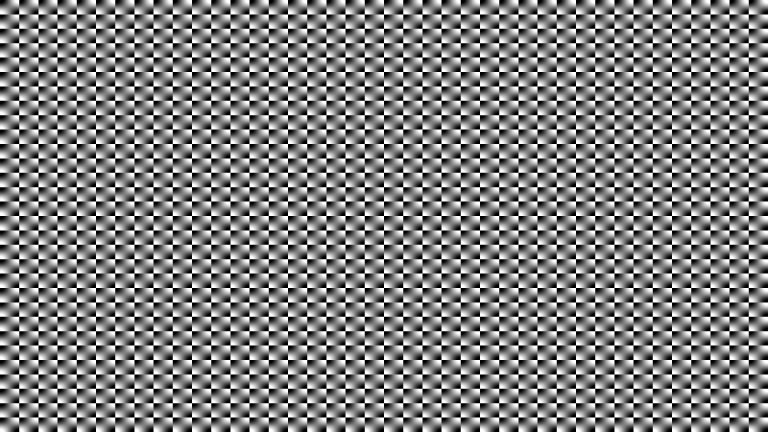
Write a WebGL 2 fragment shader that draws this pattern.

```glsl
#version 300 es
precision highp float;
// A fine grid of cells, each shaded as a saddle: two opposite corners dark,
// the other two light, soft grey between. Where four cells meet, the corners
// form a crisp black and white check. Whole counts of cells make it tile.

uniform vec2 u_resolution;
out vec4 fragColor;

const vec2 REPEATS = vec2(40.0, 30.0);
const vec3 DARK = vec3(0.0);
const vec3 LIGHT = vec3(1.0);
const float PI = 3.14159;
const float CONTRAST = 1.2;
const int SAMPLES = 4;                   // per axis

// Saddle from -1 to 1 over a cell; upper left and lower right are dark
float saddle(vec2 local) {
    vec2 swing = cos(PI * local);
    return swing.x * swing.y;
}

// Brightness at uv, where 0..1 spans the canvas
float shadeAt(vec2 uv, vec2 repeats, float contrast) {
    float wave = saddle(fract(uv * repeats));
    return clamp(0.5 + 0.5 * contrast * wave, 0.0, 1.0);
}

// Average brightness over one pixel, to smooth the cell edges
float smoothShade(vec2 pixel, vec2 resolution, vec2 repeats, float contrast) {
    float sum = 0.0;
    for (int j = 0; j < SAMPLES; j++) {
        for (int i = 0; i < SAMPLES; i++) {
            vec2 offset = (vec2(i, j) + 0.5) / float(SAMPLES) - 0.5;
            sum += shadeAt((pixel + offset) / resolution, repeats, contrast);
        }
    }
    return sum / float(SAMPLES * SAMPLES);
}

void main() {
    float shade = smoothShade(gl_FragCoord.xy, u_resolution, REPEATS, CONTRAST);
    fragColor = vec4(mix(DARK, LIGHT, shade), 1.0);
}
```
